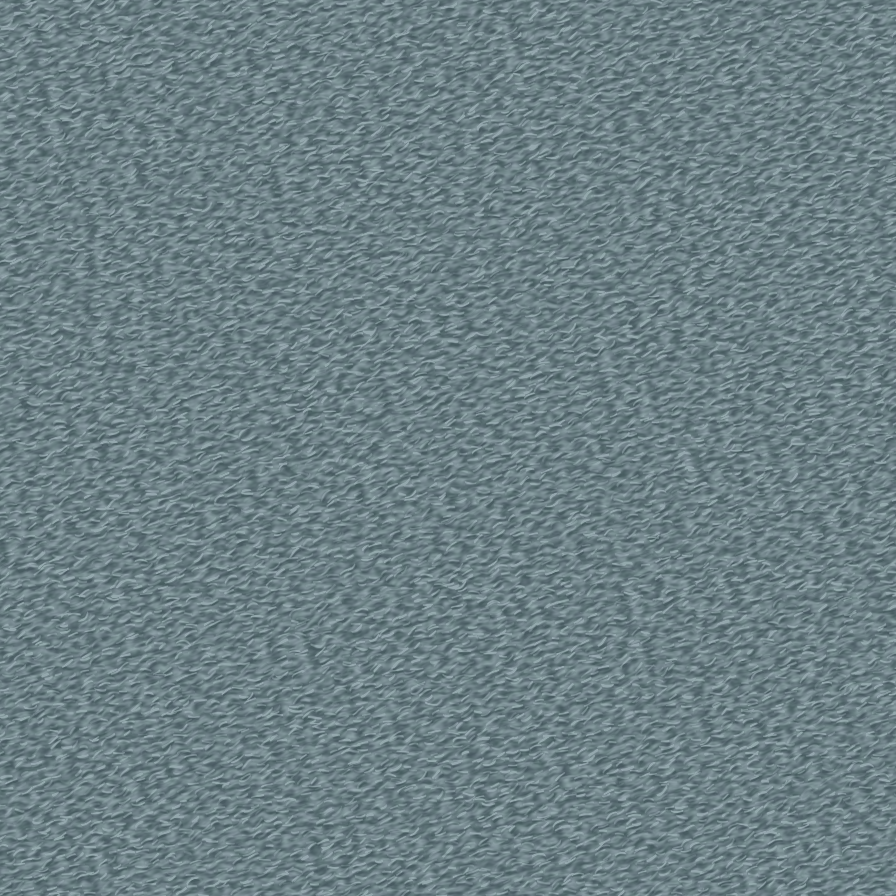
This texture is drawn by a three.js fragment shader. Its source:

```glsl
// Draws a fine blue-grey fibrous surface with short strands leaning up to the right.
#define BASE_COLOR vec3(0.412, 0.489, 0.510)
#define TILT 0.27
#define BLOTCH_CELLS vec2(72.0, 185.0)
#define GRAIN_CELLS vec2(125.0, 290.0)
#define STRAND_CELLS vec2(74.0, 130.0)
#define STRAND_LENGTH 0.0068
#define STRAND_WIDTH 0.0017
#define WARP 0.0028
#define BLOTCH_CONTRAST 0.15
#define GRAIN_CONTRAST 0.11
#define STRAND_LIGHT 0.17
#define STRAND_SHADE 0.06

varying vec2 vUv;

float hash(vec2 cell) {
  vec3 p = fract(vec3(cell.xyx) * 0.1031);
  p += dot(p, p.yzx + 33.33);
  return fract((p.x + p.y) * p.z);
}

vec2 rotate(vec2 p, float angle) {
  float c = cos(angle);
  float s = sin(angle);
  return vec2(c * p.x + s * p.y, c * p.y - s * p.x);
}

// Slope of a randomly turned plane through one lattice corner
float corner(vec2 cell, vec2 offset) {
  float angle = 6.2832 * hash(cell);
  return dot(vec2(cos(angle), sin(angle)), offset);
}

// Gradient noise, centred on zero
float noise(vec2 p) {
  vec2 cell = floor(p);
  vec2 f = fract(p);
  vec2 e = vec2(1.0, 0.0);
  vec2 w = f * f * f * (f * (f * 6.0 - 15.0) + 10.0);
  float low = mix(corner(cell, f), corner(cell + e.xy, f - e.xy), w.x);
  float high = mix(corner(cell + e.yx, f - e.yx), corner(cell + e.xx, f - e.xx), w.x);
  return mix(low, high, w.y);
}

// Scattered short curved strands: x is their light, y the shade just below
vec2 strands(vec2 p) {
  vec2 home = floor(p * STRAND_CELLS);
  vec2 result = vec2(0.0);
  for (int j = -1; j <= 1; j++) {
    for (int i = -1; i <= 1; i++) {
      vec2 cell = home + vec2(float(i), float(j));
      vec2 jitter = vec2(hash(cell + 19.0), hash(cell + 53.0));
      float turn = 0.06 + 0.9 * (hash(cell + 87.0) - 0.5);
      float curve = 70.0 * (hash(cell + 131.0) - 0.5);
      float reach = STRAND_LENGTH * mix(0.45, 1.0, hash(cell + 173.0));
      float strength = mix(0.2, 1.0, hash(cell + 227.0));

      vec2 d = rotate(p - (cell + jitter) / STRAND_CELLS, turn);
      d.y += curve * d.x * d.x;
      float past = max(abs(d.x) - reach, 0.0);
      float lightDist = length(vec2(past, d.y));
      float shadeDist = length(vec2(past, d.y + 1.5 * STRAND_WIDTH));
      vec2 cover = 1.0 - smoothstep(0.15 * STRAND_WIDTH, STRAND_WIDTH, vec2(lightDist, shadeDist));
      result = max(result, strength * cover);
    }
  }
  return result;
}

void main() {
  // Lean the fibres, then bend them across their length
  vec2 p = rotate(vUv, TILT);
  p.y += WARP * noise(p * vec2(70.0, 85.0) + 17.0);

  // Crisp patches and fine grain
  float blotch = smoothstep(-0.32, 0.32, noise(p * BLOTCH_CELLS + 31.0)) - 0.5;
  float grain = noise(p * GRAIN_CELLS + 97.0);
  float tone = BLOTCH_CONTRAST * blotch + GRAIN_CONTRAST * grain;

  // Strands lie on top, each with its own shade
  vec2 strand = strands(p);
  tone += STRAND_LIGHT * strand.x - STRAND_SHADE * strand.y * (1.0 - strand.x);

  // Faint drift between green and blue
  vec3 tint = vec3(-0.010, 0.010, -0.012) * noise(p * vec2(80.0, 130.0) + 263.0);

  gl_FragColor = vec4(BASE_COLOR + clamp(tone, -0.13, 0.17) + tint, 1.0);
}
```
